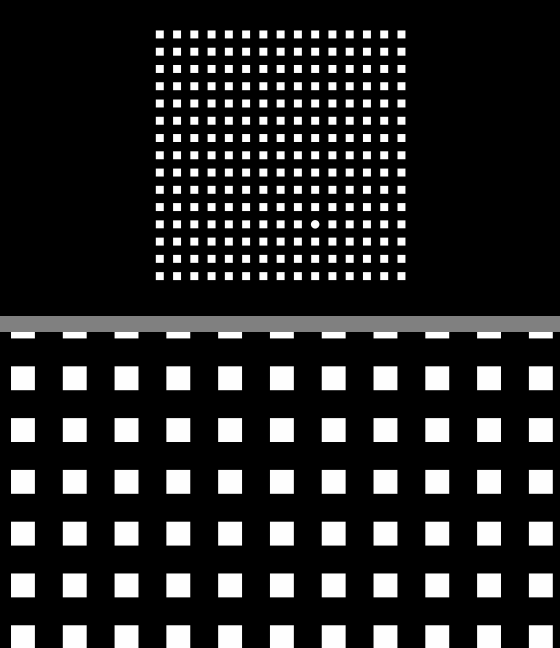
Top, the full canvas; bottom, a detail of the centre.
This pattern is drawn by a WebGL 1 fragment shader. Its source:

```glsl
precision highp float;
// A centred 15 by 15 grid of white squares on black, with one square replaced by a disc.

uniform vec2 u_resolution;

// Lengths are fractions of the canvas height.
const float HALF_COUNT = 7.0;                    // cells on each side of the middle one
const float PITCH = 0.05463;                     // distance between cell centres
const float SQUARE_HALF = 0.0126;                // half the side of a square
const float DISC_RADIUS = 0.0134;
const vec2 GRID_OFFSET = vec2(0.0020, 0.0086);   // grid centre from canvas centre
const vec2 DISC_CELL = vec2(2.0, -4.0);          // column and row from the middle cell
const vec3 BACKGROUND = vec3(0.0);
const vec3 INK = vec3(0.995);

// Share of a pixel covered by an axis-aligned square.
float squareCoverage(vec2 p, float halfSide, float pixel) {
  vec2 cover = clamp((halfSide - abs(p)) / pixel + 0.5, 0.0, 1.0);
  return cover.x * cover.y;
}

// Share of a pixel covered by a disc.
float discCoverage(vec2 p, float radius, float pixel) {
  return clamp((radius - length(p)) / pixel + 0.5, 0.0, 1.0);
}

void main() {
  float pixel = 1.0 / u_resolution.y;
  vec2 p = (gl_FragCoord.xy - 0.5 * u_resolution) * pixel - GRID_OFFSET;

  // Nearest cell; clamping leaves the margin empty, so opposite edges join.
  vec2 cell = clamp(floor(p / PITCH + 0.5), -HALF_COUNT, HALF_COUNT);
  vec2 local = p - cell * PITCH;

  // The single odd cell holds a disc.
  bool isDisc = all(lessThan(abs(cell - DISC_CELL), vec2(0.5)));
  float coverage = isDisc
    ? discCoverage(local, DISC_RADIUS, pixel)
    : squareCoverage(local, SQUARE_HALF, pixel);

  gl_FragColor = vec4(mix(BACKGROUND, INK, coverage), 1.0);
}
```
